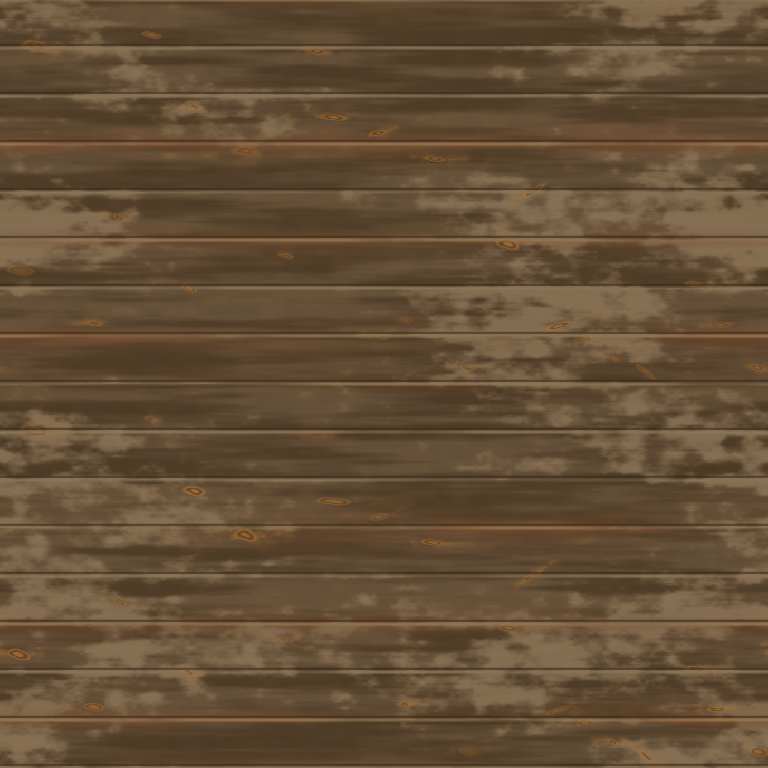
Write a Shadertoy shader that draws this texture.

```glsl
// Weathered horizontal floorboards: sixteen dark brown planks with pale wear,
// warm stained seams and amber knots. Stretched wrapping noise makes the grain;
// stains and knots recur every eight planks while the wear varies everywhere.

const float PLANKS = 16.0;
const float GROUP = 8.0;      // planks before stains and knots recur
const int KNOTS = 24;         // knots in one group
const float TAU = 6.28318;

const vec3 DARK_WOOD = vec3(0.315, 0.240, 0.155);
const vec3 MID_WOOD = vec3(0.405, 0.320, 0.225);
const vec3 PALE_WOOD = vec3(0.550, 0.460, 0.345);
const vec3 RED_STAIN = vec3(0.490, 0.310, 0.190);
const vec3 AMBER = vec3(0.670, 0.450, 0.210);
const vec3 KNOT_HEART = vec3(0.330, 0.200, 0.100);
const vec3 GROOVE = vec3(0.220, 0.165, 0.110);

float hash(vec2 p, float seed) {
    return fract(sin(dot(p, vec2(127.1, 311.7)) + seed * 74.7) * 43758.5453);
}

// Value noise that wraps after a whole number of cells
float noise(vec2 p, vec2 period, float seed) {
    vec2 cell = floor(p), f = fract(p);
    f = f * f * (3.0 - 2.0 * f);
    vec2 a = mod(cell, period), b = mod(cell + 1.0, period);
    return mix(mix(hash(a, seed), hash(vec2(b.x, a.y), seed), f.x),
               mix(hash(vec2(a.x, b.y), seed), hash(b, seed), f.x), f.y);
}

float fbm(vec2 uv, vec2 period, float seed) {
    float sum = 0.0, amp = 0.5;
    for (int i = 0; i < 4; i++) {
        sum += amp * noise(uv * period, period, seed + float(i));
        period *= 2.0;
        amp *= 0.5;
    }
    return sum / 0.9375;
}

float band(float offset, float halfWidth, float aa) {
    return 1.0 - smoothstep(halfWidth - 0.5 * aa, halfWidth + aa, abs(offset));
}

// Knot masks: x = amber body and wisps, y = dark ring around the heart
vec2 knot(vec2 d, vec2 size, float tilt, float rough) {
    float c = cos(tilt), s = sin(tilt);
    vec2 q = vec2(c * d.x + s * d.y, c * d.y - s * d.x) / size;
    q.y += 0.25 * sin(q.x * 2.0);
    float r = length(q) + (rough - 0.5) * 1.3;
    float body = 1.0 - smoothstep(0.65, 1.15, r);
    float wisp = exp(-abs(q.y) * 1.1 - abs(q.x) * 0.45) * smoothstep(0.45, 0.65, rough);
    float ring = 1.0 - smoothstep(0.08, 0.25, abs(r - 0.5));
    return vec2(max(body * 0.8, wisp), ring * 0.65);
}

// All knots of a group, each copy faded by its own amount
vec2 knotLayer(vec2 uv, float rough) {
    vec2 span = vec2(1.0, GROUP / PLANKS);
    vec2 masks = vec2(0.0);
    for (int i = 0; i < KNOTS; i++) {
        vec2 id = vec2(float(i), 3.0);
        vec2 center = span * vec2((id.x + hash(id, 1.0)) / float(KNOTS),
                                  0.02 + 0.96 * hash(id, 2.0));
        vec2 d = (fract((uv - center) / span + 0.5) - 0.5) * span;
        float copy = mod(floor((uv.y - d.y) / span.y), PLANKS / GROUP);
        vec2 size = mix(vec2(0.009, 0.0035), vec2(0.021, 0.0085),
                        vec2(hash(id, 4.0), pow(hash(id, 5.0), 2.0)));
        float lean = hash(id, 6.0) * 2.0 - 1.0;
        float fade = mix(0.45, 1.0, hash(vec2(id.x, copy), 7.0));
        masks = max(masks, fade * knot(d, size, lean * lean * lean, rough));
    }
    return masks;
}

void mainImage(out vec4 fragColor, in vec2 fragCoord) {
    vec2 uv = fragCoord / iResolution.xy;
    float aa = PLANKS / iResolution.y;
    float y = uv.y * PLANKS;
    float row = floor(y);
    float seam = floor(y + 0.5);
    float offset = y - seam;
    float seamId = mod(seam, GROUP);

    // Grain along each plank, short flecks and broad clouds of wear
    float grain = fbm(uv, vec2(5.0, 64.0), 11.0 + mod(row, GROUP));
    float fleck = fbm(uv, vec2(40.0, 64.0), 31.0);
    float cloud = fbm(uv, vec2(3.0, 7.0), 47.0);
    float streak = fbm(uv, vec2(3.0, 48.0), 59.0);

    float tone = 0.06 * (hash(vec2(mod(row, GROUP), 1.0), 8.0) - 0.5);
    vec3 color = mix(DARK_WOOD, MID_WOOD, smoothstep(0.28, 0.68, grain)) * (1.0 + tone);
    color *= 0.94 + 0.12 * fleck;

    // Red stain hugging some of the seams
    float stained = smoothstep(0.35, 0.75, hash(vec2(seamId, 2.0), 9.0));
    float stain = stained * exp(-abs(offset) * 5.0) * smoothstep(0.32, 0.62, streak);
    color = mix(color, RED_STAIN, 0.75 * stain);

    // Pale wear, stronger at plank edges and toward the sides
    float wear = 0.6 * fleck + 0.4 * grain + (cloud - 0.5) + 0.07 * cos(TAU * uv.x)
               + 0.14 * exp(-abs(offset) * 9.0) - 0.54;
    color = mix(color, PALE_WOOD, 0.8 * smoothstep(0.0, 0.28, wear) * (1.0 - 0.5 * stain));

    // Knots
    vec2 knots = knotLayer(uv, fleck);
    color = mix(color, AMBER, 0.85 * knots.x);
    color = mix(color, KNOT_HEART, knots.y);

    // Seams: a thin groove beside a worn lip
    float lipWear = smoothstep(0.25, 0.65, fbm(uv, vec2(6.0, 16.0), 71.0));
    vec3 lipColor = mix(PALE_WOOD, AMBER, 0.35 * stained);
    color = mix(color, GROOVE, 0.6 * band(offset - 0.065, 0.018, aa));
    color = mix(color, lipColor, (0.3 + 0.5 * lipWear) * band(offset, 0.028, aa));

    fragColor = vec4(color, 1.0);
}
```
